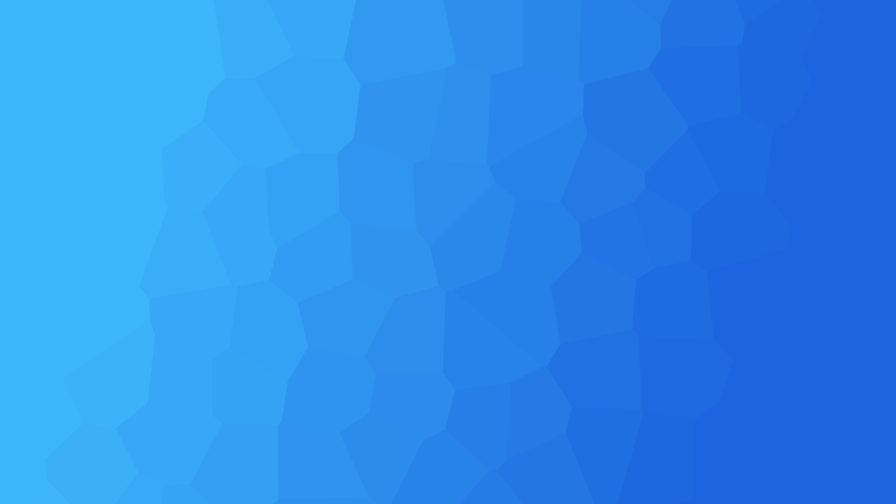
Write a Shadertoy shader that draws this background.

```glsl
// Faceted Voronoi mosaic shading from sky blue on the left to royal blue on the right.

const vec3 SKY_BLUE = vec3(0.24, 0.71, 0.985);
const vec3 ROYAL_BLUE = vec3(0.11, 0.395, 0.87);
const float CELLS_PER_HEIGHT = 7.0;
const float JITTER = 0.85;

vec2 hash22(vec2 p) {
    vec2 q = vec2(dot(p, vec2(127.1, 311.7)), dot(p, vec2(269.5, 183.3)));
    return fract(sin(q) * 43758.5453);
}

// Seed point of one grid cell, in grid units
vec2 seedPoint(vec2 cell, float jitter) {
    return cell + 0.5 + jitter * (hash22(cell) - 0.5);
}

// Slanted gradient; p is in units of the canvas height
vec3 gradientColor(vec2 p, float aspect) {
    float along = p.x * 1.7778 / aspect - 0.30 * p.y;
    float amount = clamp((along - 0.10) / 1.22, 0.0, 1.0);
    return mix(SKY_BLUE, ROYAL_BLUE, amount);
}

// Finds the two seeds closest to p: nearest in xy, second in zw
vec4 nearestSeeds(vec2 p, float jitter) {
    vec2 home = floor(p);
    vec4 seeds = vec4(0.0);
    float first = 1e3;
    float second = 1e3;
    for (int j = -2; j <= 2; j++) {
        for (int i = -2; i <= 2; i++) {
            vec2 seed = seedPoint(home + vec2(i, j), jitter);
            float dist = distance(p, seed);
            if (dist < first) {
                second = first;
                first = dist;
                seeds = vec4(seed, seeds.xy);
            } else if (dist < second) {
                second = dist;
                seeds.zw = seed;
            }
        }
    }
    return seeds;
}

// Distance from p to the border between two seeds
float borderDistance(vec2 p, vec2 a, vec2 b) {
    return dot(0.5 * (a + b) - p, normalize(b - a));
}

void mainImage(out vec4 fragColor, in vec2 fragCoord) {
    float aspect = iResolution.x / iResolution.y;
    vec2 p = fragCoord / iResolution.y * CELLS_PER_HEIGHT;
    float pixel = CELLS_PER_HEIGHT / iResolution.y;

    // Each facet takes the gradient colour at its own seed
    vec4 seeds = nearestSeeds(p, JITTER);
    vec3 facet = gradientColor(seeds.xy / CELLS_PER_HEIGHT, aspect);
    vec3 neighbour = gradientColor(seeds.zw / CELLS_PER_HEIGHT, aspect);

    // Smooth the shared border over about one pixel
    float border = borderDistance(p, seeds.xy, seeds.zw);
    float blend = 0.5 * (1.0 - smoothstep(0.0, 0.75 * pixel, border));
    fragColor = vec4(mix(facet, neighbour, blend), 1.0);
}
```
